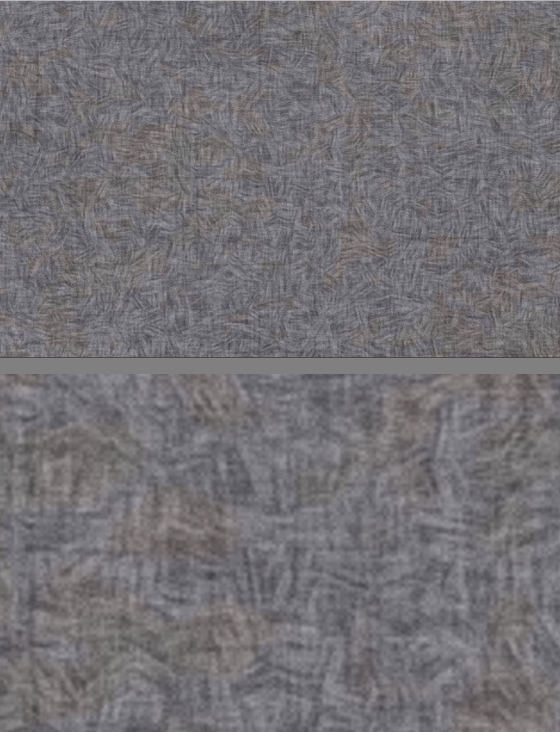
Top, the full canvas; bottom, a detail of the centre.
Give the GLSL for this texture, as a WebGL 2 fragment shader.

```glsl
#version 300 es
precision highp float;
// Grey-violet woven cloth with short crossing fibres, dark slubs, faint stains and a thin hem.

uniform vec2 u_resolution;
out vec4 fragColor;

// Lengths are in canvas heights, frequencies in cycles per canvas height.
const vec3 CLOTH = vec3(0.443, 0.434, 0.462);
const vec3 RUST = vec3(0.458, 0.427, 0.424);
const vec3 OLIVE = vec3(0.434, 0.429, 0.424);
const vec3 HEM_LIGHT = vec3(0.78, 0.78, 0.80);
const vec3 HEM_DARK = vec3(0.30, 0.23, 0.25);
const float HEM_WIDTH = 0.0045;
const float PATCH_FREQ = 22.0;                 // patches of one fibre direction
const vec2 FIBRE_FREQ = vec2(34.0, 185.0);     // along, across a fibre
const vec2 THREAD_FREQ = vec2(48.0, 200.0);    // along, across a thread
const float GRAIN_FREQ = 300.0;
const float FIBRE_GAIN = 0.145;
const float THREAD_GAIN = 0.082;
const float GRAIN_GAIN = 0.100;
const float BROAD_GAIN = 0.055;
const float BAND_GAIN = 0.018;
const float SIDE_FADE = 0.034;                 // left edge lighter than right
const float SLUB_FREQ = 13.0;
const float SLUB_WIDTH = 0.0034;
const float SLUB_GAIN = 0.065;
const float STAIN_GAIN = 0.85;

float hash(vec2 p) {
    return fract(sin(dot(p, vec2(127.1, 311.7))) * 43758.5453);
}

// Smooth value noise, centred on zero.
float noise(vec2 p) {
    vec2 cell = floor(p);
    vec2 f = fract(p);
    f = f * f * (3.0 - 2.0 * f);
    float low = mix(hash(cell), hash(cell + vec2(1.0, 0.0)), f.x);
    float high = mix(hash(cell + vec2(0.0, 1.0)), hash(cell + vec2(1.0, 1.0)), f.x);
    return mix(low, high, f.y) - 0.5;
}

// Overlapping patches of straight fibres, each leaning off the warp or weft.
float fibres(vec2 p) {
    vec2 q = p * PATCH_FREQ;
    vec2 home = floor(q);
    float sum = 0.0;
    float power = 0.0;
    for (int j = -1; j <= 1; j++) {
        for (int i = -1; i <= 1; i++) {
            vec2 cell = home + vec2(i, j);
            vec2 center = cell + 0.2 + 0.6 * vec2(hash(cell + 3.7), hash(cell + 8.1));
            vec2 d = q - center;
            float weight = exp(-6.0 * dot(d, d));
            float upright = step(0.5, hash(cell + 15.2));
            float angle = 1.5708 * upright + 1.3 * (hash(cell + 21.3) - 0.5);
            float c = cos(angle);
            float s = sin(angle);
            vec2 r = mat2(c, -s, s, c) * d / PATCH_FREQ;
            sum += weight * noise(r * FIBRE_FREQ + 40.0 * hash(cell + 5.9));
            power += weight * weight;
        }
    }
    return sum / sqrt(power + 0.0001);
}

// Thin broken dark lines; x runs across them, y along them.
float slubs(vec2 p, float seed) {
    float x = p.x + 0.008 * noise(vec2(p.y * 9.0, seed));
    float column = floor(x * SLUB_FREQ);
    float place = (column + 0.15 + 0.7 * hash(vec2(column, seed))) / SLUB_FREQ;
    float strength = mix(0.1, 1.0, hash(vec2(column, seed + 4.0)));
    float broken = smoothstep(-0.2, 0.3, noise(vec2(column * 7.3 + seed, p.y * 8.0)));
    float d = (x - place) / SLUB_WIDTH;
    return strength * broken * exp(-d * d);
}

// Small blocky stains, gathered by a broad noise.
float stains(vec2 p) {
    float n = 0.55 * noise(p * vec2(13.0, 19.0) + 13.0)
            + 0.60 * noise(p * vec2(22.0, 27.0) + 57.0)
            + 0.60 * noise(p * 2.2 + 5.0);
    return smoothstep(0.10, 0.28, n);
}

void main() {
    vec2 p = gl_FragCoord.xy / u_resolution.y;

    // Fibres, warp and weft
    float weft = noise(p * THREAD_FREQ + 11.0);
    float warp = noise(p.yx * THREAD_FREQ + 83.0);
    float light = FIBRE_GAIN * fibres(p) + THREAD_GAIN * (weft + warp);
    light += GRAIN_GAIN * noise(p * GRAIN_FREQ + 31.0);

    // Broad shading, soft bands and slubs
    light += BROAD_GAIN * noise(p * 1.7 + 70.0);
    light += BAND_GAIN * (noise(p * vec2(3.0, 15.0)) + noise(p * vec2(15.0, 3.0) + 47.0));
    light += SIDE_FADE * (0.5 - gl_FragCoord.x / u_resolution.x);
    light -= SLUB_GAIN * (slubs(p, 2.0) + slubs(p.yx, 9.0));

    // Stain colour
    float hue = smoothstep(-0.25, 0.1, noise(p * 12.0 + 91.0));
    vec3 color = mix(CLOTH, mix(OLIVE, RUST, hue), STAIN_GAIN * stains(p)) + light;

    // Hem: pale along the top, dark along the bottom
    color = mix(color, HEM_LIGHT, smoothstep(1.0 - HEM_WIDTH, 1.0, p.y));
    color = mix(HEM_DARK, color, smoothstep(0.0, HEM_WIDTH, p.y));
    fragColor = vec4(color, 1.0);
}
```
